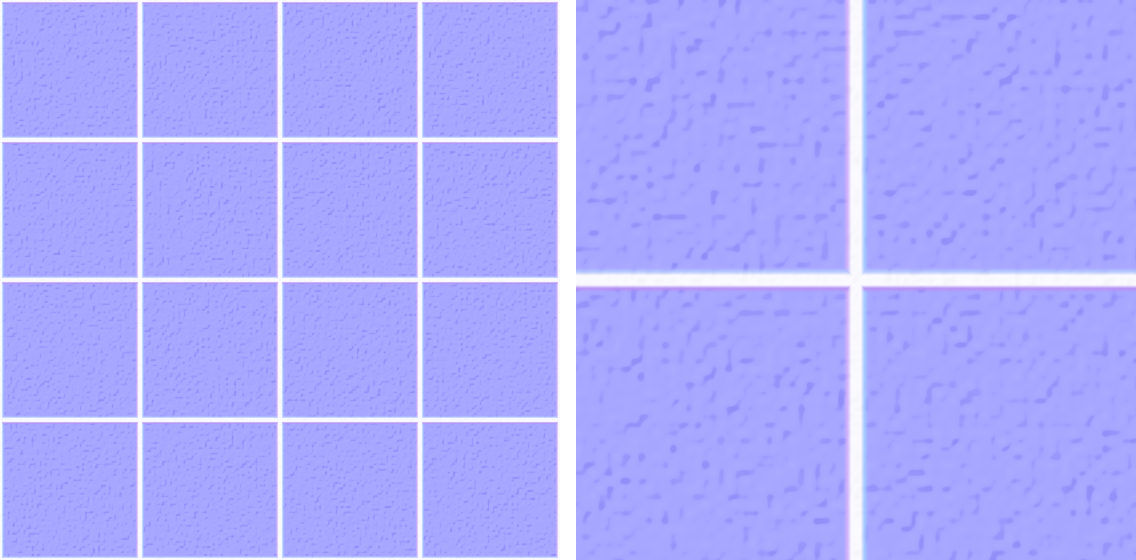
Left: the whole. Right: its middle third, enlarged.
This texture map is drawn by a Shadertoy shader. Its source:

```glsl
const float TILES = 4.0;            // tiles across and down
const float GRAIN_CELLS = 210.0;    // noise cells across the canvas
const float GROUT_CORE = 0.010;     // half widths, in tile units
const float GROUT_EDGE = 0.021;
const float BEVEL_CENTER = 0.019;
const float BEVEL_WIDTH = 0.006;
const float BEVEL_WEAR = 0.25;
const vec2 GRAIN_SLANT = vec2(0.65, -0.75);

const vec3 TILE_COLOR = vec3(0.655, 0.653, 1.0);
const vec3 SPECK_COLOR = vec3(0.56, 0.55, 0.97);
const vec3 GROUT_COLOR = vec3(0.98, 0.98, 1.0);
const vec3 BEVEL_LEFT = vec3(0.64, 0.80, 1.0);
const vec3 BEVEL_RIGHT = vec3(0.84, 0.70, 0.98);
const vec3 BEVEL_BOTTOM = vec3(0.71, 0.79, 1.0);
const vec3 BEVEL_TOP = vec3(0.72, 0.56, 0.95);

float hash(vec2 cell) {
    vec3 p = fract(cell.xyx * vec3(0.1031, 0.1030, 0.0973));
    p += dot(p, p.yzx + 33.33);
    return fract((p.x + p.y) * p.z);
}

// Value noise that wraps after period cells
float wrappedNoise(vec2 p, float period) {
    vec2 i = floor(p);
    vec2 f = fract(p);
    f = f * f * (3.0 - 2.0 * f);
    vec2 a = mod(i, period);
    vec2 b = mod(i + 1.0, period);
    return mix(mix(hash(a), hash(vec2(b.x, a.y)), f.x),
               mix(hash(vec2(a.x, b.y)), hash(b), f.x), f.y);
}

// Diagonal relief of the fine surface grain, about -1 to 1
float grainRelief(vec2 uv) {
    vec2 p = uv * GRAIN_CELLS;
    return wrappedNoise(p, GRAIN_CELLS) - wrappedNoise(p + GRAIN_SLANT, GRAIN_CELLS);
}

void mainImage(out vec4 fragColor, in vec2 fragCoord) {
    vec2 uv = fragCoord / iResolution.xy;
    vec2 fromLine = fract(uv * TILES + 0.5) - 0.5;
    vec2 dist = abs(fromLine);
    vec2 pixel = TILES / iResolution.xy;
    float relief = grainRelief(uv);

    // Speckled tile face
    vec3 color = TILE_COLOR + 0.02 * relief * vec3(-1.0, -1.0, 0.0);
    float patches = wrappedNoise(uv * GRAIN_CELLS * 0.4, GRAIN_CELLS * 0.4);
    float speck = smoothstep(0.18, 0.62, relief) * mix(0.35, 1.0, patches);
    color = mix(color, SPECK_COLOR, speck);

    // Bevels tinted by the side they face
    vec2 offset = (dist - BEVEL_CENTER) / (BEVEL_WIDTH + 0.25 * pixel);
    vec2 bevel = exp(-offset * offset) * (1.0 - BEVEL_WEAR * abs(relief));
    color = mix(color, fromLine.x > 0.0 ? BEVEL_LEFT : BEVEL_RIGHT, bevel.x);
    color = mix(color, fromLine.y > 0.0 ? BEVEL_BOTTOM : BEVEL_TOP, bevel.y);

    // Pale grout lines
    vec2 grout = 1.0 - smoothstep(vec2(GROUT_CORE), GROUT_EDGE + 0.25 * pixel, dist);
    color = mix(color, GROUT_COLOR - 0.03 * abs(relief), max(grout.x, grout.y));

    fragColor = vec4(clamp(color, 0.0, 1.0), 1.0);
}
```
